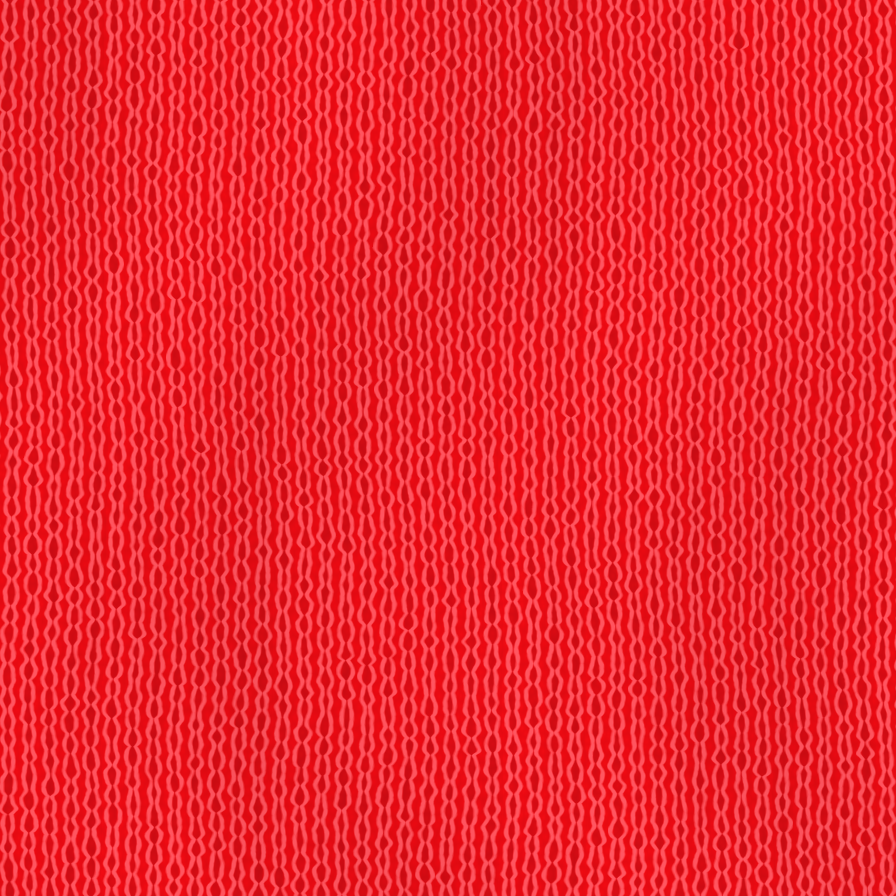
A WebGL 1 fragment shader for this texture:

```glsl
precision highp float;
// Red knitted jersey: fine upright chains of paired wavy strands around drop-shaped holes.

uniform vec2 u_resolution;

const float PI = 3.14159265;
const vec2 STITCHES = vec2(43.0, 42.0);   // chains across, stitches down
const float STRAND_HALF_WIDTH = 0.118;    // in chain widths

const vec3 HOLE_RED = vec3(0.81, 0.045, 0.075);
const vec3 GAP_RED = vec3(0.90, 0.04, 0.07);
const vec3 EDGE_RED = vec3(0.96, 0.20, 0.23);
const vec3 YARN_RED = vec3(1.00, 0.33, 0.37);

float hash(vec2 p) {
  vec3 q = fract(vec3(p.xyx) * 0.1031);
  q += dot(q, q.yzx + 33.33);
  return fract((q.x + q.y) * q.z);
}

// Distance to the nearest scattered point.
float cellular(vec2 p) {
  vec2 cell = floor(p);
  float nearest = 2.0;
  for (int j = -1; j <= 1; j++) {
    for (int i = -1; i <= 1; i++) {
      vec2 site = cell + vec2(float(i), float(j));
      vec2 point = site + vec2(hash(site + 3.7), hash(site + 91.3));
      nearest = min(nearest, distance(p, point));
    }
  }
  return nearest;
}

// Layered sines, about -1 to 1, with a phase set by the seed.
float wobble(float y, float seed) {
  float phase = 2.0 * PI * seed;
  return 0.5 * sin(y * 1.7 + phase) + 0.3 * sin(y * 4.3 + phase * 3.0)
       + 0.2 * sin(y * 9.1 + phase * 5.0);
}

// Opening of one stitch: widest below its middle, closed at both ends.
float bulge(float t) {
  float s = sin(PI * pow(t, 0.8));
  return s * sqrt(max(s, 0.0));
}

// Distance from x to the strand on one side (-1 or 1) of a chain.
float strandDistance(float x, float y, float chain, float side) {
  float seed = hash(vec2(chain * 2.0 + side * 0.5, 17.0));
  float opening = mix(0.10, 0.21, hash(vec2(chain, floor(y))));
  float offset = 0.14 + opening * bulge(fract(y)) + 0.045 * wobble(y, seed);
  return abs(x - side * offset);
}

void main() {
  vec2 uv = gl_FragCoord.xy / u_resolution;
  vec2 p = uv * STITCHES;
  float pixel = STITCHES.x / u_resolution.x;

  // Slow drift of the chains and uneven stitch heights
  p.x += 0.14 * sin(uv.y * 9.0 + uv.x * 5.0) + 0.05 * sin(uv.y * 31.0 + uv.x * 13.0);
  float chain = floor(p.x);
  float x = fract(p.x) - 0.5;
  float seed = hash(vec2(chain, 5.0));
  float y = p.y + 8.0 * seed + 0.22 * wobble(p.y * 0.8, seed);

  // Fibre grain roughens the outline and the shading
  float grain = cellular(vec2(p.x * 3.2, p.y * 2.4)) - 0.45;
  float d = min(strandDistance(x, y, chain, -1.0), strandDistance(x, y, chain, 1.0));
  d += 0.05 * grain;

  // Hollows: deep holes inside the chain, brighter gaps between chains
  float depth = hash(vec2(chain, floor(y) + 40.0));
  float inside = 1.0 - smoothstep(0.12, 0.30, abs(x));
  vec3 color = mix(GAP_RED, HOLE_RED, inside * mix(0.6, 1.1, depth));
  color *= 1.0 - 0.06 * grain;

  // Yarn: soft edges with a lighter core
  float soft = max(0.045, 0.6 * pixel);
  float cover = 1.0 - smoothstep(STRAND_HALF_WIDTH - soft, STRAND_HALF_WIDTH + soft, d);
  float core = 1.0 - smoothstep(0.01, STRAND_HALF_WIDTH, d);
  float sheen = clamp(core + 0.18 - 0.7 * grain, 0.0, 1.0);
  color = mix(color, mix(EDGE_RED, YARN_RED, sheen), cover);

  // Faint unevenness over the cloth
  color *= 1.0 + 0.018 * sin(uv.x * 11.0 + 2.0 * sin(uv.y * 5.0)) + 0.02 * (seed - 0.5);
  gl_FragColor = vec4(clamp(color, 0.0, 1.0), 1.0);
}
```
